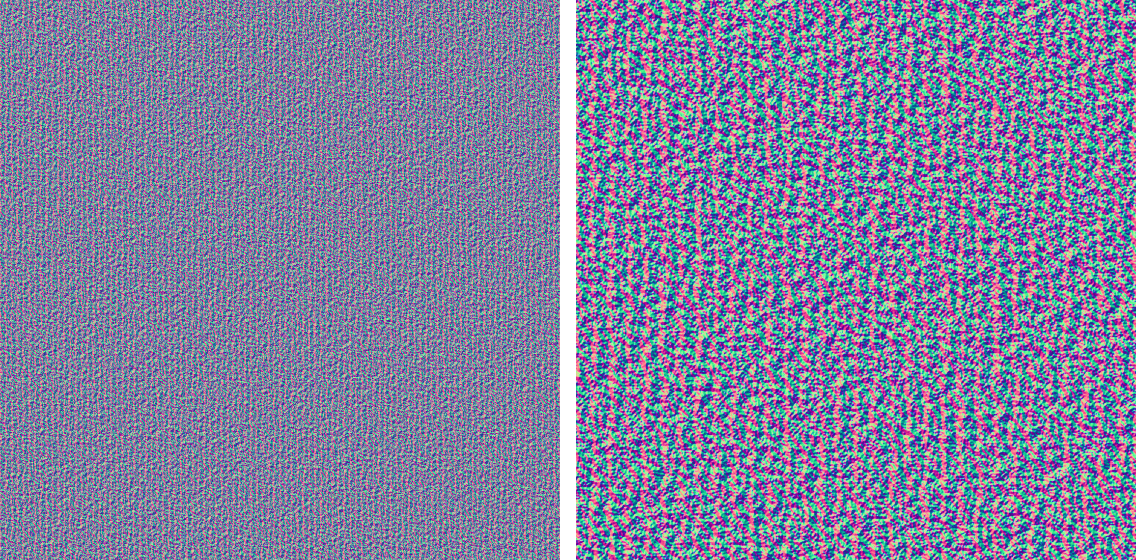
Left, the full canvas; right, a detail of the centre.
Give the GLSL for this texture map, as a WebGL 2 fragment shader.

```glsl
#version 300 es
precision highp float;
// Normal map of a finely woven, ribbed cloth: slanted fibre streaks, a finer
// grain and narrow upright ribs are summed as slopes, then encoded as colour.
// Slopes come from gradient noise with analytic derivatives, box filtered.

uniform vec2 u_resolution;
out vec4 outColor;

const float TAU = 6.2831853;
const float STREAK_ANGLE = -1.0;               // streaks fall to the right
const vec2  STREAK_CELLS = vec2(180.0, 350.0); // cells along and across streaks
const vec2  CLUMP_CELLS = vec2(80.0, 140.0);   // the same for broad clumps
const float CLUMP_AMOUNT = 0.25;
const float GRAIN_CELLS = 580.0;
const float GRAIN_AMOUNT = 0.65;
const float RIB_COUNT = 96.0;
const float RIB_AMOUNT = 0.38;
const float RIB_WOBBLE = 2.4;                  // phase drift, in radians
const vec2  WOBBLE_CELLS = vec2(60.0, 40.0);
const float STEEPNESS = 6.3;
const int   SAMPLES = 4;                       // samples per pixel side

// Integer hash of a lattice cell, returned as a unit gradient.
vec2 cellGradient(vec2 cell, uint seed) {
    uvec2 q = uvec2(ivec2(cell)) * uvec2(1597u, 3571u);
    uint h = q.x ^ (q.y * 7919u) ^ (seed * 9173u);
    h = (h ^ (h >> 15)) * 739391u;
    h = (h ^ (h >> 13)) * 826363u;
    h ^= h >> 16;
    float angle = TAU * float(h & 65535u) / 65536.0;
    return vec2(cos(angle), sin(angle));
}

// Gradient noise: x holds the value, yz its derivatives.
vec3 gradientNoise(vec2 p, uint seed) {
    vec2 cell = floor(p);
    vec2 f = p - cell;
    vec2 u = f * f * f * (f * (f * 6.0 - 15.0) + 10.0);
    vec2 du = 30.0 * f * f * (f * (f - 2.0) + 1.0);

    vec2 ga = cellGradient(cell, seed);
    vec2 gb = cellGradient(cell + vec2(1.0, 0.0), seed);
    vec2 gc = cellGradient(cell + vec2(0.0, 1.0), seed);
    vec2 gd = cellGradient(cell + vec2(1.0, 1.0), seed);

    float a = dot(ga, f);
    float b = dot(gb, f - vec2(1.0, 0.0));
    float c = dot(gc, f - vec2(0.0, 1.0));
    float d = dot(gd, f - vec2(1.0, 1.0));

    float value = mix(mix(a, b, u.x), mix(c, d, u.x), u.y);
    vec2 slope = mix(mix(ga, gb, u.x), mix(gc, gd, u.x), u.y)
               + du * (u.yx * (a - b - c + d) + vec2(b, c) - a);
    return vec3(value, slope);
}

// Slope of slanted fibres, turned back to canvas axes.
vec2 streakSlope(vec2 p, vec2 cells, uint seed) {
    vec2 along = vec2(cos(STREAK_ANGLE), sin(STREAK_ANGLE));
    mat2 axes = mat2(along, vec2(-along.y, along.x));
    vec2 slope = gradientNoise((p * axes) * cells, seed).yz;
    return axes * (slope * cells / cells.y);
}

// Slope of the upright ribs: narrow steep flanks, broad shallow ones.
float ribSlope(vec2 p) {
    float drift = RIB_WOBBLE * gradientNoise(p * WOBBLE_CELLS, 3u).x;
    float phase = TAU * RIB_COUNT * p.x + drift;
    return -RIB_AMOUNT * (cos(phase) + 0.5 * cos(2.0 * phase));
}

// Encoded surface normal, with the green axis pointing down.
vec3 clothColor(vec2 p) {
    vec2 slope = streakSlope(p, STREAK_CELLS, 1u);
    slope += CLUMP_AMOUNT * streakSlope(p, CLUMP_CELLS, 4u);
    slope += GRAIN_AMOUNT * gradientNoise(p * GRAIN_CELLS, 2u).yz;
    slope.x += ribSlope(p);
    slope *= STEEPNESS;
    vec3 normal = normalize(vec3(-slope.x, slope.y, 1.0));
    return 0.5 + 0.5 * normal;
}

void main() {
    // Average a grid of samples over the pixel to smooth the edges.
    vec3 color = vec3(0.0);
    for (int j = 0; j < SAMPLES; j++) {
        for (int i = 0; i < SAMPLES; i++) {
            vec2 offset = (vec2(i, j) + 0.5) / float(SAMPLES) - 0.5;
            color += clothColor((gl_FragCoord.xy + offset) / u_resolution.y);
        }
    }
    outColor = vec4(color / float(SAMPLES * SAMPLES), 1.0);
}
```
